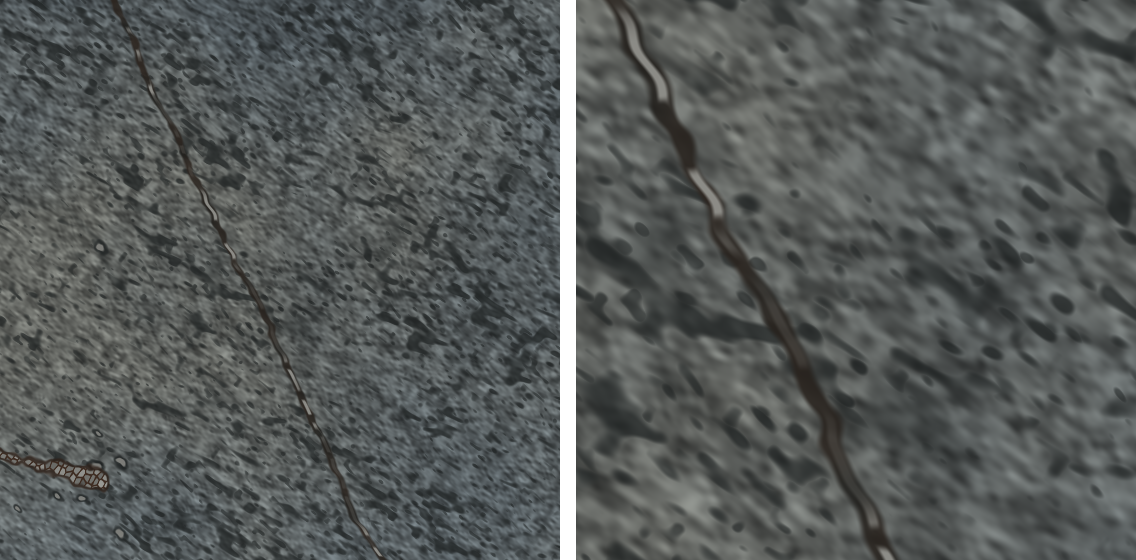
Left, the full canvas; right, a detail of the centre.
This texture is drawn by a Shadertoy shader. Its source:

```glsl
const vec3 STONE_COOL = vec3(0.94, 1.035, 1.085);
const vec3 STONE_WARM = vec3(1.01, 1.03, 0.985);
const vec3 PIT_COLOR = vec3(0.115, 0.13, 0.13);
const vec3 CRACK_COLOR = vec3(0.12, 0.12, 0.11);
const vec3 RUST_COLOR = vec3(0.24, 0.17, 0.13);
const vec3 QUARTZ_COLOR = vec3(0.59, 0.59, 0.57);
const float BASE_TONE = 0.366;
const float GRAIN_ANGLE = -0.53;
const float FINE_CONTRAST = 0.21;
const float PIT_DEPTH = 0.72;
const float CRACK_TOP_X = 0.2;
const float CRACK_SLOPE = 0.475;
const float CRACK_HALF_WIDTH = 0.0056;
const float PEBBLE_CELLS = 15.0;
const vec2 VEIN_START = vec2(0.0, 0.187);
const vec2 VEIN_END = vec2(0.175, 0.143);

float hash(vec2 p) {
    return fract(sin(dot(p, vec2(127.1, 311.7))) * 43758.5453);
}

float noise(vec2 p) {
    vec2 i = floor(p), f = fract(p);
    f = f * f * (3.0 - 2.0 * f);
    return mix(mix(hash(i), hash(i + vec2(1, 0)), f.x),
               mix(hash(i + vec2(0, 1)), hash(i + 1.0), f.x), f.y);
}

float fbm(vec2 p) {
    float sum = 0.0, amp = 0.5;
    for (int i = 0; i < 4; i++) {
        sum += amp * noise(p);
        p = mat2(1.6, 1.2, -1.2, 1.6) * p + 7.3;
        amp *= 0.5;
    }
    return sum / 0.9375;
}

vec2 rotate(vec2 p, float a) {
    return vec2(cos(a) * p.x + sin(a) * p.y, cos(a) * p.y - sin(a) * p.x);
}

// Distance to nearest grain border (x) and grain id (y)
vec2 grains(vec2 p) {
    vec2 cell = floor(p);
    float first = 9.0, second = 9.0, id = 0.0;
    for (int y = -1; y <= 1; y++)
    for (int x = -1; x <= 1; x++) {
        vec2 c = cell + vec2(x, y);
        float d = length(c + 0.15 + 0.7 * vec2(hash(c), hash(c + 41.7)) - p);
        if (d < first) { second = first; first = d; id = hash(c + 9.1); }
        else second = min(second, d);
    }
    return vec2(second - first, id);
}

// Scattered pale pebbles: core (x) and dark rim (y)
vec2 pebbles(vec2 p) {
    vec2 result = vec2(0.0), cell = floor(p * PEBBLE_CELLS);
    for (int y = -1; y <= 1; y++)
    for (int x = -1; x <= 1; x++) {
        vec2 c = cell + vec2(x, y);
        vec2 center = (c + 0.2 + 0.6 * vec2(hash(c + 3.1), hash(c + 8.7))) / PEBBLE_CELLS;
        float chance = 0.32 * smoothstep(0.35, 0.05, center.x) * smoothstep(0.75, 0.3, center.y);
        if (hash(c + 17.3) > chance) continue;
        vec2 d = rotate(p - center, -0.9 + 0.8 * hash(c + 5.9));
        float r = length(d * vec2(0.75, 1.35)) / mix(0.005, 0.009, hash(c + 2.2));
        r += 0.7 * (noise(p * 140.0) - 0.5);
        result = max(result, vec2(smoothstep(1.0, 0.5, r), smoothstep(1.8, 1.1, r)));
    }
    return result;
}

void mainImage(out vec4 fragColor, in vec2 fragCoord) {
    vec2 uv = fragCoord / iResolution.xy;
    vec2 warp = vec2(noise(uv * 19.0), noise(uv * 19.0 + 31.0)) - 0.5;
    vec2 q = rotate(uv + 0.016 * warp, GRAIN_ANGLE);
    vec2 q2 = rotate(uv - 0.012 * warp, GRAIN_ANGLE - 0.2);

    // Mottled stone with streaky grain
    float broad = fbm(uv * 4.0 + 2.0);
    float tone = BASE_TONE + 0.1 * (broad - 0.5);
    tone += FINE_CONTRAST * (noise(q * vec2(78.0, 175.0)) - 0.5);
    tone += 0.13 * (noise(q2 * vec2(125.0, 230.0) + 5.0) - 0.5);
    tone += 0.09 * (noise(q2 * vec2(30.0, 70.0)) - 0.5);
    tone += 0.025 * smoothstep(0.6, 0.1, length(uv - vec2(0.3, 0.5)));
    tone -= 0.03 * smoothstep(0.75, 1.0, uv.y);
    float warmth = smoothstep(0.75, 0.1, length((uv - vec2(0.28, 0.5)) * vec2(0.7, 1.25)));
    warmth = clamp(warmth + 1.2 * (broad - 0.45), 0.0, 1.0);
    vec3 color = tone * mix(STONE_COOL, STONE_WARM, warmth);

    // Clustered dark pits and faint seams
    float cluster = fbm(q * vec2(7.0, 11.0) + 13.0) - 0.5;
    float pits = smoothstep(0.66, 0.92, noise(q * vec2(48.0, 100.0) + 20.0) + 0.6 * cluster);
    float small = smoothstep(0.72, 0.95, noise(q2 * vec2(75.0, 135.0) + 60.0) + 0.45 * cluster);
    float seam = abs(noise(q2 * vec2(3.5, 15.0) + 0.15 * warp + 4.0) - 0.5);
    seam = smoothstep(0.04, 0.0, seam) * smoothstep(0.4, 0.75, noise(q * vec2(16.0, 30.0) + 9.0));
    color = mix(color, PIT_COLOR, PIT_DEPTH * max(max(pits, 0.8 * small), 0.5 * seam));

    // Pale pebbles
    vec2 pebble = pebbles(uv);
    color = mix(color, PIT_COLOR, 0.7 * pebble.y);
    color = mix(color, QUARTZ_COLOR * 0.92, 0.85 * pebble.x);

    // Short tapering quartz vein with rusty border
    vec2 axis = VEIN_END - VEIN_START;
    float along = clamp(dot(uv - VEIN_START, axis) / dot(axis, axis), 0.0, 1.0);
    float edge = length(uv - VEIN_START - axis * along) - mix(0.002, 0.017, along);
    edge += 0.014 * (noise(uv * 75.0) - 0.5);
    vec2 grain = grains(rotate(uv, GRAIN_ANGLE) * vec2(95.0, 65.0));
    vec3 veinColor = mix(RUST_COLOR, QUARTZ_COLOR * mix(0.6, 1.05, grain.y), smoothstep(0.05, 0.35, grain.x));
    color = mix(color, RUST_COLOR * 0.75, 0.8 * smoothstep(0.008, 0.002, edge));
    color = mix(color, veinColor, smoothstep(0.001, -0.004, edge));

    // Long diagonal crack, partly filled with pale beads
    float t = 1.0 - uv.y;
    float offset = uv.x - CRACK_TOP_X - CRACK_SLOPE * t;
    offset += 0.012 * (noise(vec2(t * 13.0, 2.0)) - 0.5) + 0.006 * (noise(vec2(t * 55.0, 6.0)) - 0.5);
    offset *= inversesqrt(1.0 + CRACK_SLOPE * CRACK_SLOPE);
    float width = CRACK_HALF_WIDTH * mix(0.65, 1.35, noise(uv * 65.0));
    float gap = smoothstep(width + 0.0025, width - 0.0025, abs(offset));
    float filled = smoothstep(-0.2, 0.5, cos(6.2832 * (t - 0.11) / 0.3));
    float bead = smoothstep(0.3, 0.65, noise(vec2(t * 75.0, offset * 90.0)));
    float core = smoothstep(0.0042, 0.0012, abs(offset - 0.001)) * bead;
    vec3 crackColor = mix(CRACK_COLOR, RUST_COLOR, 0.5 * noise(uv * 40.0));
    color = mix(color, crackColor, 0.88 * gap);
    color = mix(color, QUARTZ_COLOR, core * mix(0.18, 0.9, filled));

    fragColor = vec4(clamp(color, 0.0, 1.0), 1.0);
}
```
